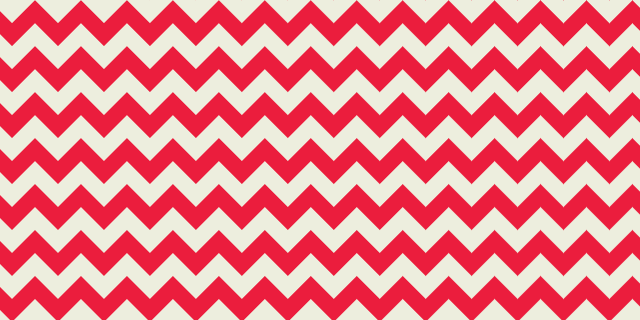
A WebGL 1 fragment shader for this pattern:

```glsl
precision highp float;

uniform vec2 u_resolution;

// Triangle wave: 0 at whole numbers, 0.5 halfway between them
float triangleWave(float x) {
    return abs(fract(x + 0.5) - 0.5);
}

void main() {
    // One unit is one repeat, measured down from the top left corner
    float repeatsDown = 6.963;
    vec2 cell = vec2(gl_FragCoord.x, u_resolution.y - gl_FragCoord.y)
              * repeatsDown / u_resolution.y;
    float pixel = repeatsDown / u_resolution.y;

    // Bend level bands into 45 degree zigzags, peaks pointing up
    float band = cell.y - 0.005 - triangleWave(cell.x - 0.7616);

    // Red fills the upper half of each band
    float fromCentre = triangleWave(band - 0.25);
    float stripe = clamp((0.25 - fromCentre) / (1.414 * pixel) + 0.5, 0.0, 1.0);

    vec3 cream = vec3(0.93, 0.935, 0.87);
    vec3 red = vec3(0.92, 0.115, 0.24);
    gl_FragColor = vec4(mix(cream, red, stripe), 1.0);
}
```
